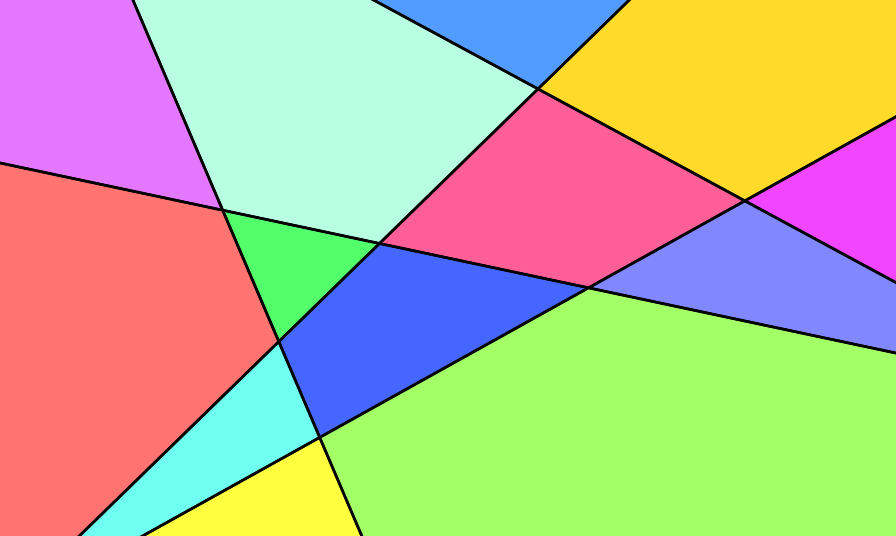
A WebGL 2 fragment shader for this background:

```glsl
#version 300 es
precision highp float;
// Flat bright polygons cut out by five straight dark lines.
// Signed distances to the lines choose each region's colour,
// and the smallest absolute distance draws the outline.

uniform vec2 u_resolution;
out vec4 fragColor;

// Signed distance to the line through a and b, positive to the left of a->b.
float lineSide(vec2 p, vec2 a, vec2 b) {
    vec2 along = normalize(b - a);
    vec2 q = p - a;
    return along.x * q.y - along.y * q.x;
}

void main() {
    // Height of the canvas is one unit.
    vec2 p = gl_FragCoord.xy / u_resolution.y;

    float steep   = lineSide(p, vec2(0.248, 1.0), vec2(0.675, 0.0));
    float shallow = lineSide(p, vec2(0.0, 0.696), vec2(1.673, 0.341));
    float rising  = lineSide(p, vec2(0.148, 0.0), vec2(1.174, 1.0));
    float falling = lineSide(p, vec2(0.697, 1.0), vec2(1.673, 0.472));
    float gentle  = lineSide(p, vec2(0.266, 0.0), vec2(1.673, 0.783));

    vec3 color;
    if (falling > 0.0) {
        // Upper right corner
        color = rising > 0.0 ? vec3(0.32, 0.61, 1.0)
              : gentle > 0.0 ? vec3(1.0, 0.855, 0.16)
                             : vec3(0.945, 0.27, 1.0);
    } else if (steep < 0.0) {
        // Left of the steep line
        color = shallow > 0.0 ? vec3(0.89, 0.47, 1.0)
              : rising > 0.0  ? vec3(1.0, 0.45, 0.44)
              : gentle > 0.0  ? vec3(0.43, 1.0, 0.945)
                              : vec3(1.0, 1.0, 0.25);
    } else if (shallow > 0.0) {
        // Middle band
        color = rising > 0.0 ? vec3(0.72, 1.0, 0.886)
              : gentle > 0.0 ? vec3(1.0, 0.37, 0.59)
                             : vec3(0.50, 0.53, 1.0);
    } else {
        // Lower middle and right
        color = rising > 0.0 ? vec3(0.32, 1.0, 0.42)
              : gentle > 0.0 ? vec3(0.27, 0.40, 1.0)
                             : vec3(0.64, 1.0, 0.40);
    }

    // Smooth dark outline
    float nearest = min(min(abs(steep), abs(shallow)),
                        min(abs(rising), min(abs(falling), abs(gentle))));
    float blur = 0.5 / u_resolution.y;
    float ink = 1.0 - smoothstep(0.0028 - blur, 0.0028 + blur, nearest);
    fragColor = vec4(mix(color, vec3(0.0), ink), 1.0);
}
```
